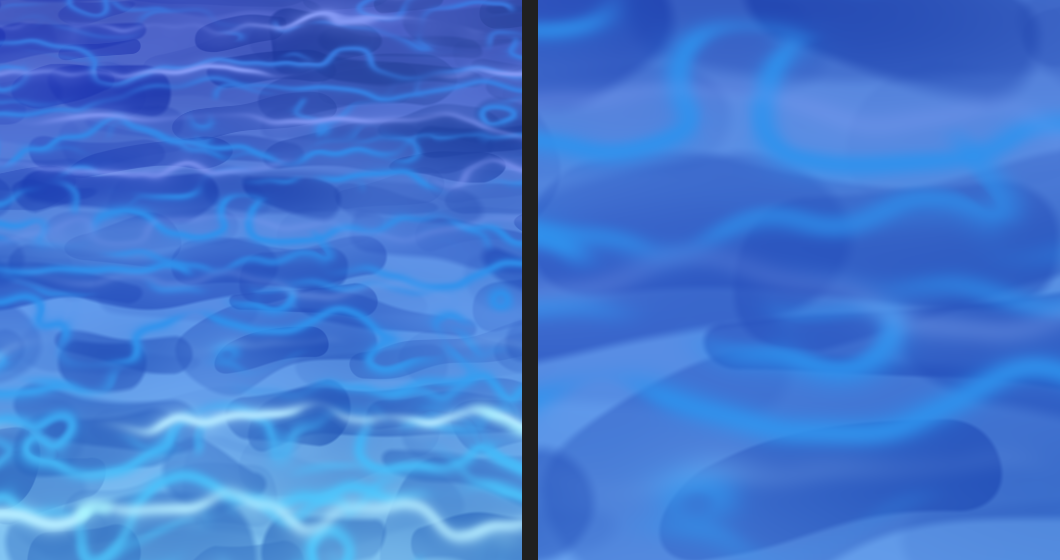
Left, the full canvas; right, a detail of the centre.
Give the GLSL for this texture, as a WebGL 1 fragment shader.

```glsl
precision highp float;
uniform vec2 u_resolution;

vec2 hash2(vec2 p) {
  p = vec2(dot(p, vec2(127.1, 311.7)), dot(p, vec2(269.5, 183.3)));
  return fract(sin(p) * 43758.55);
}

// Gradient noise, about -0.7 to 0.7
float noise(vec2 p) {
  vec2 i = floor(p), f = fract(p);
  vec2 u = f * f * f * (f * (f * 6.0 - 15.0) + 10.0);
  vec2 e = vec2(0.0, 1.0);
  float a = dot(hash2(i) * 2.0 - 1.0, f);
  float b = dot(hash2(i + e.yx) * 2.0 - 1.0, f - e.yx);
  float c = dot(hash2(i + e.xy) * 2.0 - 1.0, f - e.xy);
  float d = dot(hash2(i + e.yy) * 2.0 - 1.0, f - e.yy);
  return mix(mix(a, b, u.x), mix(c, d, u.x), u.y);
}

// Translucent rounded brush dabs; returns what remains uncovered
float dabs(vec2 p, float seed, float strength) {
  vec2 cell = vec2(0.34, 0.125);
  p += 0.05 * vec2(noise(p * 6.0 + seed), 0.7 * noise(p * vec2(6.0, 8.0) - seed));
  p.y += 0.07 * noise(p * vec2(3.0, 4.0) + seed * 2.0);
  vec2 home = floor(p / cell);
  float clear = 1.0;
  for (int j = -1; j <= 1; j++) {
    for (int i = -1; i <= 1; i++) {
      vec2 id = home + vec2(float(i), float(j));
      vec2 place = hash2(id + seed), shape = hash2(id + seed + 31.0), ink = hash2(id + seed + 67.0);
      vec2 q = p - (id + 0.25 + 0.5 * place) * cell;
      q.y += q.x * (ink.x - 0.5) * 0.35;
      float reach = mix(0.04, 0.17, shape.x);
      float taper = 1.0 + 2.0 * (place.x - 0.5) * clamp(q.x / reach, -1.0, 1.0) * 0.5;
      q.x -= clamp(q.x, -reach, reach);
      float d = length(q) - mix(0.025, 0.056, shape.y) * taper;
      float blur = mix(0.002, 0.008, ink.x);
      clear *= 1.0 - strength * mix(0.3, 0.75, ink.y) * smoothstep(blur, -blur, d);
    }
  }
  return clear;
}

// Height field whose level lines are the meandering strokes
float field(vec2 p, float rows, float bend, float seed) {
  float swell = noise(p * vec2(4.5, 7.0) + seed);
  float curl = noise(p * vec2(11.0, 10.0) - seed);
  return p.y * rows + bend * (1.5 * swell + 0.6 * curl);
}

// Distance to the nearest stroke
float strokeDistance(vec2 p, float rows, float bend, float seed) {
  float h = 0.002;
  float f = field(p, rows, bend, seed);
  vec2 slope = vec2(field(p + vec2(h, 0.0), rows, bend, seed),
                    field(p + vec2(0.0, h), rows, bend, seed)) - f;
  return abs(fract(f) - 0.5) / max(length(slope) / h, rows * 0.6);
}

float soft(float d, float width) {
  return exp(-d * d / (width * width));
}

void main() {
  vec2 uv = gl_FragCoord.xy / u_resolution;
  vec2 p = gl_FragCoord.xy / u_resolution.y;
  float y = uv.y;

  // Perspective: features shrink towards the top
  vec2 q = vec2((p.x - 0.47) * (1.0 + 0.3 * y), y * (0.8 + 0.6 * y));

  // Pale water and deep water
  vec3 pale = mix(vec3(0.50, 0.76, 0.94), vec3(0.37, 0.59, 0.91), smoothstep(0.0, 0.42, y));
  pale = mix(pale, vec3(0.29, 0.37, 0.77), smoothstep(0.42, 1.0, y));
  vec3 deep = mix(vec3(0.18, 0.42, 0.75), vec3(0.13, 0.29, 0.72), smoothstep(0.0, 0.5, y));
  vec3 far = mix(vec3(0.10, 0.18, 0.69), vec3(0.13, 0.24, 0.58), smoothstep(0.1, 0.8, uv.x));
  deep = mix(deep, far, smoothstep(0.5, 0.95, y));

  // Dabs gather in broad dark patches
  float patches = clamp(0.8 + 1.1 * noise(q * vec2(2.5, 5.5) + 9.0), 0.3, 1.15);
  float clear = dabs(q * 0.72 + 0.4, 47.0, patches) * dabs(q + vec2(0.17, 0.06), 19.0, patches);
  clear *= dabs(q * 0.85, 3.0, 0.35 * patches);
  vec3 color = mix(deep, pale, clear);
  color += 0.05 * noise(q * vec2(3.0, 7.0) + 4.0);

  // Cyan caustic strokes
  vec3 cyan = mix(vec3(0.30, 0.78, 0.99), vec3(0.18, 0.57, 0.93), smoothstep(0.05, 0.45, y));
  cyan = mix(cyan, vec3(0.23, 0.48, 0.89), smoothstep(0.6, 1.0, y));
  float thick = mix(0.0125, 0.0095, y);
  float fade = smoothstep(-0.28, 0.08, noise(q * vec2(3.5, 8.0) + 21.0));
  float line = strokeDistance(q, 8.0, 1.1, 5.0);
  color = mix(color, cyan, fade * (0.75 * soft(line, thick) + 0.1 * soft(line, thick * 2.5)));
  fade = smoothstep(-0.05, 0.2, noise(q * vec2(4.0, 9.0) + 55.0));
  line = strokeDistance(q, 7.0, 1.3, 38.0);
  color = mix(color, cyan, 0.6 * fade * soft(line, thick));

  // Long pale ribbons with sparkles
  vec3 white = mix(vec3(0.70, 0.92, 1.0), vec3(0.52, 0.60, 0.96), smoothstep(0.15, 0.7, y));
  float ribbon = strokeDistance(q, 6.5, 0.5, 72.0);
  float light = smoothstep(-0.2, 0.18, noise(q * vec2(2.2, 7.0) + 83.0));
  light *= 1.0 - 0.85 * soft(y - 0.54, 0.15);
  color = mix(color, white, light * (0.75 * soft(ribbon, thick) + 0.22 * soft(ribbon, 0.03)));
  float sparkle = smoothstep(0.12, 0.4, noise(q * vec2(8.0, 12.0) + 13.0)) * smoothstep(0.6, 0.1, y);
  color = mix(color, vec3(0.66, 0.97, 1.0), sparkle * light * soft(ribbon, 0.02));

  gl_FragColor = vec4(clamp(color, 0.0, 1.0), 1.0);
}
```
